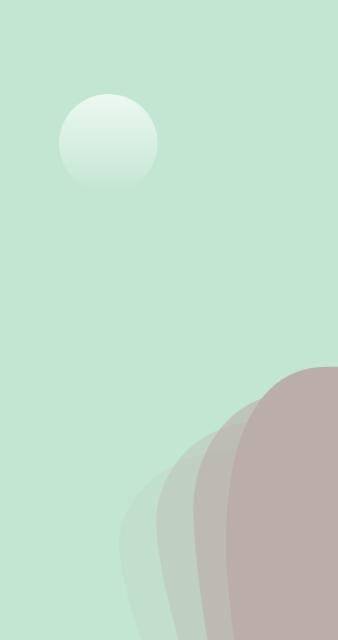
Give the GLSL for this background, as a WebGL 2 fragment shader.

```glsl
#version 300 es
precision highp float;

uniform vec2 u_resolution;
out vec4 fragColor;

// Antialiased coverage of the region where d is negative
float coverage(float d) {
    return clamp(0.5 - d / max(fwidth(d), 1e-5), 0.0, 1.0);
}

// Rounded shoulder above the widest point, drifting inward below it
float hill(vec2 p, vec2 center, vec2 radius, float drift, float power) {
    float below = max(center.y - p.y, 0.0) / center.y;
    float edgeX = center.x + drift * pow(below, 1.5);
    vec2 q = max(vec2(edgeX - p.x, p.y - center.y), 0.0) / radius;
    return pow(pow(q.x, power) + pow(q.y, power), 1.0 / power) - 1.0;
}

void main() {
    vec2 p = gl_FragCoord.xy / u_resolution.y;
    vec3 mint = vec3(0.761, 0.902, 0.820);
    vec3 mauve = vec3(0.733, 0.678, 0.667);
    vec3 color = mint;

    // Pale disc dissolving toward its lower rim
    vec2 moon = p - vec2(0.1693, 0.776);
    float fade = clamp(0.5 + moon.y / 0.154, 0.0, 1.0);
    color = mix(color, vec3(1.0), 0.70 * fade * coverage(length(moon) - 0.077));

    // Hills from back to front: center xy, radius xy
    vec4 hills[4] = vec4[4](
        vec4(0.371, 0.147, 0.185, 0.150),
        vec4(0.404, 0.182, 0.160, 0.159),
        vec4(0.449, 0.203, 0.147, 0.181),
        vec4(0.517, 0.141, 0.164, 0.286));
    // Lower drift, curve power, opacity
    vec3 styles[4] = vec3[4](
        vec3(0.035, 2.0, 0.12),
        vec3(0.035, 2.0, 0.33),
        vec3(0.022, 2.0, 0.60),
        vec3(0.013, 2.4, 1.00));

    for (int i = 0; i < 4; i++) {
        float d = hill(p, hills[i].xy, hills[i].zw, styles[i].x, styles[i].y);
        color = mix(color, mauve, styles[i].z * coverage(d));
    }

    fragColor = vec4(color, 1.0);
}
```
